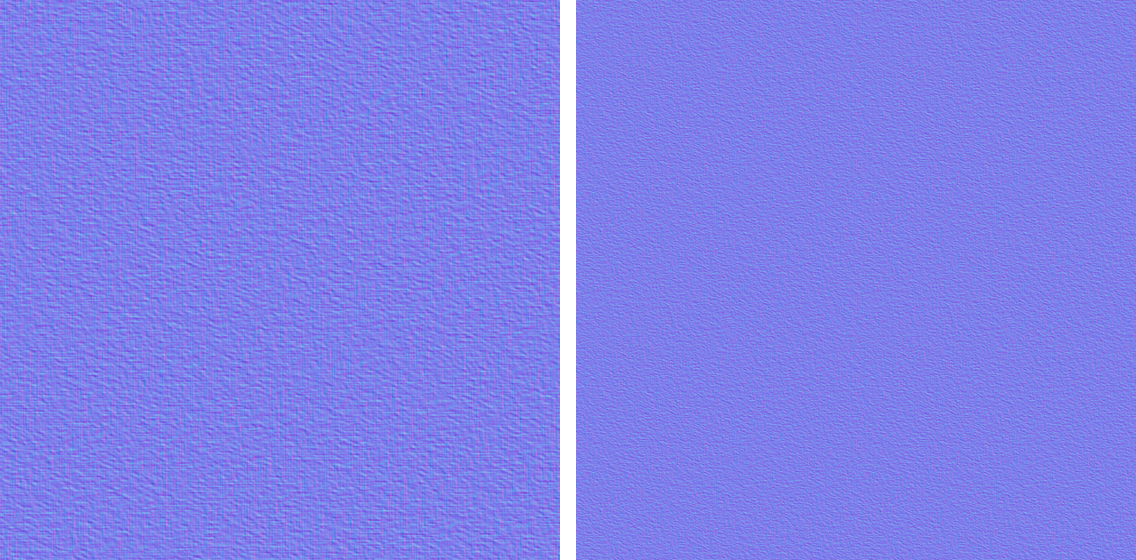
Left: one tile. Right: repeated 2 by 2.
Give the GLSL for this texture map, as a WebGL 1 fragment shader.

```glsl
precision highp float;
uniform vec2 u_resolution;

const float TAU = 6.2831853;

float hash(vec2 cell) {
  vec3 q = fract(vec3(cell.xyx) * vec3(0.1031, 0.1030, 0.0973));
  q += dot(q, q.yzx + 33.33);
  return fract((q.x + q.y) * q.z);
}

// Value noise that wraps after a whole number of cells
float wrapNoise(vec2 uv, vec2 cells, float seed) {
  vec2 p = uv * cells;
  vec2 i = floor(p);
  vec2 f = p - i;
  f = f * f * (3.0 - 2.0 * f);
  vec2 lo = mod(i, cells) + seed;
  vec2 hi = mod(i + 1.0, cells) + seed;
  return mix(mix(hash(lo), hash(vec2(hi.x, lo.y)), f.x),
             mix(hash(vec2(lo.x, hi.y)), hash(hi), f.x), f.y);
}

float clothHeight(vec2 uv) {
  // Fine grain, and short ridges sloping gently towards the lower right
  float height = 0.15 * wrapNoise(uv, vec2(230.0), 11.0);
  vec2 slanted = vec2(uv.x + 2.0 * uv.y, uv.x - uv.y);
  height += 0.21 * wrapNoise(slanted, vec2(100.0, 80.0), 307.0);

  // Uneven yarn: weft dashes and warp streaks
  height += 0.18 * wrapNoise(uv, vec2(80.0, 245.0), 523.0);
  height += 0.15 * wrapNoise(uv, vec2(250.0, 60.0), 741.0);

  // Regular weave with wandering threads that fade in and out
  float weftDrift = wrapNoise(uv, vec2(40.0, 110.0), 83.0);
  float warpDrift = wrapNoise(uv, vec2(110.0, 30.0), 167.0);
  height += 0.032 * weftDrift * sin(TAU * (205.0 * uv.y + 0.6 * weftDrift));
  height += 0.042 * warpDrift * sin(TAU * (205.0 * uv.x + 0.6 * warpDrift));
  return height;
}

void main() {
  vec2 uv = gl_FragCoord.xy / u_resolution;

  // Surface tilt from central differences
  vec2 stepX = vec2(0.001, 0.0);
  vec2 stepY = stepX.yx;
  vec2 tilt = vec2(clothHeight(uv - stepX) - clothHeight(uv + stepX),
                   clothHeight(uv - stepY) - clothHeight(uv + stepY));

  // Encode the tilt as a normal colour
  float blue = 0.923 + dot(tilt, vec2(0.06, 0.12)) - 0.8 * dot(tilt, tilt);
  gl_FragColor = vec4(vec2(0.495, 0.497) + tilt, blue, 1.0);
}
```
